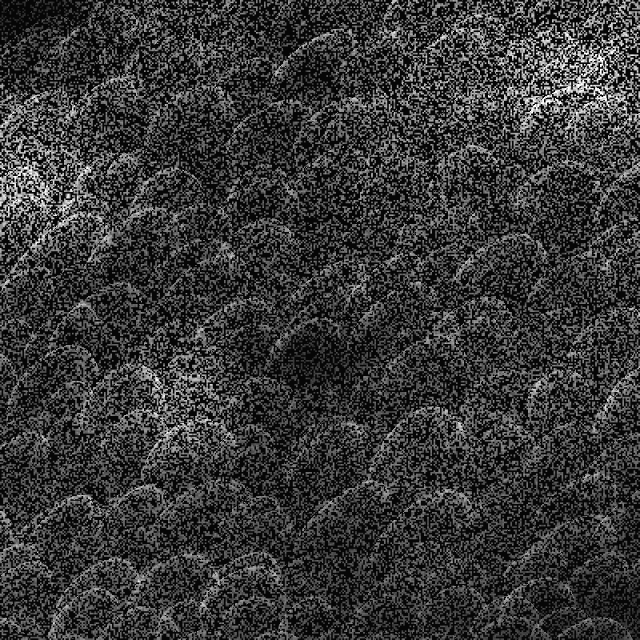
A Shadertoy shader for this pattern:

```glsl
// Grey point cloud on black: overlapping translucent domes whose upper folds
// glow as thin arcs. Folds and broad patches of light set the density and tone
// of a fine grain, drawn as antialiased cells.

const float GRAIN_CELLS = 400.0;   // grains across the canvas
const float BLACK_LEVEL = 0.025;

float hash(vec2 p) {
    vec3 q = fract(vec3(p.xyx) * 0.1031);
    q += dot(q, q.yzx + 33.33);
    return fract((q.x + q.y) * q.z);
}

vec2 hash2(vec2 p) {
    return vec2(hash(p), hash(p + 71.7));
}

// Soft round patch of light
float glow(vec2 p, vec2 centre, vec2 size) {
    vec2 q = (p - centre) / size;
    return exp(-dot(q, q));
}

// Slowly drifting light from layered sines
float layeredSines(vec2 p) {
    float sum = 0.0;
    float weight = 0.5;
    for (int i = 0; i < 4; i++) {
        sum += weight * sin(p.x + 1.7 * sin(p.y * 0.8 + float(i))) * cos(p.y - 0.6 * p.x);
        p = mat2(1.5, 1.0, -1.0, 1.5) * p + 2.3;
        weight *= 0.6;
    }
    return sum;
}

// Dome with a crisp outer fold: x = bright rim, y = veil inside
vec2 dome(vec2 q, float radius) {
    q.y -= 0.4 * q.x;                              // lean: slow rise, steep fall
    q.x *= q.x > 0.0 ? 1.25 : 0.9;
    float depth = radius - length(q);
    float inside = smoothstep(-0.015, 0.015, depth);
    float upper = smoothstep(-0.3, 0.5, q.y / radius);
    float rim = inside * exp(-max(depth, 0.0) / 0.04) * upper;
    float veil = inside * exp(-max(depth, 0.0) / 0.22) * upper;
    return vec2(rim, veil);
}

// Staggered, jittered sheet of domes
vec2 domeSheet(vec2 p, float seed) {
    vec2 sum = vec2(0.0);
    vec2 cell = floor(p);
    for (int j = -1; j <= 1; j++) {
        for (int i = -1; i <= 1; i++) {
            vec2 id = cell + vec2(i, j);
            vec2 rnd = hash2(id + seed);
            vec2 centre = id + 0.5 + 0.45 * (rnd - 0.5);
            centre.x += 0.25 * (mod(id.y, 2.0) - 0.5);
            float strength = mix(0.2, 1.0, hash(id + seed + 19.0));
            sum += strength * dome(p - centre, mix(0.5, 0.72, rnd.x));
        }
    }
    return sum;
}

// Broad light: lit flanks, dim middle and corners
float patchLight(vec2 p) {
    float light = 0.22 * layeredSines(p * 7.0);
    light += 0.75 * glow(p, vec2(0.03, 0.72), vec2(0.11, 0.10));
    light += 0.70 * glow(p, vec2(0.92, 0.88), vec2(0.17, 0.09));
    light += 0.60 * glow(p, vec2(0.29, 0.37), vec2(0.08, 0.09));
    light += 0.30 * glow(p, vec2(0.62, 0.82), vec2(0.14, 0.12));
    light -= 0.35 * glow(p, vec2(0.47, 0.46), vec2(0.10, 0.06));
    light -= 0.30 * glow(p, vec2(0.48, 0.87), vec2(0.10, 0.13));
    light -= 0.60 * glow(p, vec2(0.02, 1.0), vec2(0.12, 0.08));
    light -= 0.30 * glow(p, vec2(0.9, 0.0), vec2(0.4, 0.10));
    return light;
}

// Brightness of one grain cell under the given folds and light
float grain(vec2 id, vec2 fold, float light, float height) {
    vec2 rnd = hash2(id);
    float density = 0.43 + 0.30 * fold.x + 0.16 * fold.y + 0.12 * light - 0.08 * height;
    float tone = 0.31 + 0.20 * fold.x + 0.10 * fold.y + 0.45 * light + 0.12 * height;
    float lit = step(rnd.x, clamp(density, 0.12, 0.92));
    return lit * clamp(tone, 0.12, 1.1) * mix(0.7, 1.3, rnd.y);
}

void mainImage(out vec4 fragColor, in vec2 fragCoord) {
    vec2 uv = fragCoord / iResolution.y;

    // Folds of two sheets, gently bent
    vec2 bent = uv + 0.012 * sin(uv.yx * vec2(17.0, 13.0) + vec2(0.0, 2.0));
    vec2 fold = domeSheet(bent * vec2(8.5, 9.5), 3.0);
    fold += 0.8 * domeSheet(bent * vec2(10.5, 11.5) + 5.3, 41.0);
    float light = patchLight(uv);

    // Grain cells blended across one pixel at their borders
    vec2 p = uv * GRAIN_CELLS - 0.5;
    vec2 id = floor(p);
    float pixel = GRAIN_CELLS / iResolution.y;
    vec2 f = clamp((fract(p) - 0.5) / pixel + 0.5, 0.0, 1.0);
    vec2 e = vec2(1.0, 0.0);
    float low = mix(grain(id, fold, light, uv.y), grain(id + e.xy, fold, light, uv.y), f.x);
    float high = mix(grain(id + e.yx, fold, light, uv.y), grain(id + e.xx, fold, light, uv.y), f.x);

    float value = BLACK_LEVEL + mix(low, high, f.y);
    fragColor = vec4(vec3(min(value, 1.0)), 1.0);
}
```
